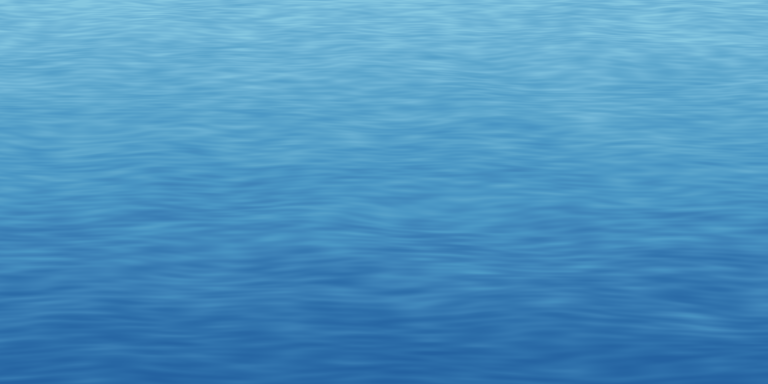
Reproduce this texture procedurally as a WebGL 2 fragment shader.

```glsl
#version 300 es
precision highp float;

uniform vec2 u_resolution;
out vec4 fragColor;

// Water colours from the near, deep edge to the far, bright edge
const int STOPS = 7;
const vec3 WATER[STOPS] = vec3[STOPS](
    vec3(0.14, 0.385, 0.63), vec3(0.18, 0.44, 0.67), vec3(0.24, 0.51, 0.72),
    vec3(0.29, 0.59, 0.77), vec3(0.36, 0.65, 0.80), vec3(0.44, 0.71, 0.84),
    vec3(0.52, 0.78, 0.88));

const vec2 TONE_RANGE = vec2(-0.02, 0.985); // tone at the near and far edges
const float HORIZON = 1.7;                // vanishing height, in canvas heights
const int OCTAVES = 5;
const vec2 SWELL_FREQ = vec2(1.8, 11.5);  // widest ripples, across and in depth
const vec2 FREQ_STEP = vec2(1.65, 1.84);
const float SWELL_AMP = 0.084;
const float AMP_STEP = 1.23;
const vec2 BEND_FREQ = vec2(2.8, 9.0);    // slow bending of the ripple lines
const float BEND_AMP = 0.022;
const float CREST_SHARPNESS = 0.25;

uint hash(uvec2 cell) {
    uint h = cell.x * 1597334677u ^ cell.y * 3812015801u;
    h = (h ^ (h >> 16)) * 2246822519u;
    h = (h ^ (h >> 13)) * 3266489917u;
    return h ^ (h >> 16);
}

vec2 gradientAt(ivec2 cell) {
    float angle = float(hash(uvec2(cell)) >> 8) / 16777216.0 * 6.28319;
    return vec2(cos(angle), sin(angle));
}

float gradientNoise(vec2 p) {
    vec2 base = floor(p);
    vec2 f = p - base;
    ivec2 c = ivec2(base);
    vec2 w = f * f * f * (f * (f * 6.0 - 15.0) + 10.0);
    float a = dot(gradientAt(c), f);
    float b = dot(gradientAt(c + ivec2(1, 0)), f - vec2(1.0, 0.0));
    float d = dot(gradientAt(c + ivec2(0, 1)), f - vec2(0.0, 1.0));
    float e = dot(gradientAt(c + ivec2(1, 1)), f - vec2(1.0, 1.0));
    return mix(mix(a, b, w.x), mix(d, e, w.x), w.y);
}

// Stretched noise layers; layers too fine for the pixel grid fade out
float ripples(vec2 p, float pixelDepth) {
    float sum = 0.0;
    float amp = SWELL_AMP;
    vec2 freq = SWELL_FREQ;
    for (int i = 0; i < OCTAVES; i++) {
        float tilt = 0.03 * (float(i % 3) - 1.0);
        vec2 q = vec2(p.x, p.y + tilt * p.x) * freq + 37.3 * float(i + 1);
        float n = gradientNoise(q);
        float visible = 1.0 - smoothstep(0.5, 1.4, freq.y * pixelDepth);
        sum += amp * visible * n * (1.0 + CREST_SHARPNESS * n);
        amp *= AMP_STEP;
        freq *= FREQ_STEP;
    }
    return sum;
}

vec3 waterColor(float tone) {
    float s = clamp(tone * 5.0 + 0.5, 0.0, float(STOPS) - 1.001);
    int i = int(s);
    return mix(WATER[i], WATER[i + 1], s - float(i));
}

void main() {
    vec2 uv = gl_FragCoord.xy / u_resolution.y;
    float centre = 0.5 * u_resolution.x / u_resolution.y;

    // Perspective: ripples shrink toward the horizon
    float nearness = HORIZON - uv.y;
    vec2 surface = vec2((uv.x - centre) / nearness, -log(nearness));
    float pixelDepth = 1.0 / (u_resolution.y * nearness);

    surface.y += BEND_AMP * gradientNoise(surface * BEND_FREQ + 11.7);

    float tone = mix(TONE_RANGE.x, TONE_RANGE.y, uv.y) + ripples(surface, pixelDepth);
    fragColor = vec4(waterColor(tone), 1.0);
}
```
